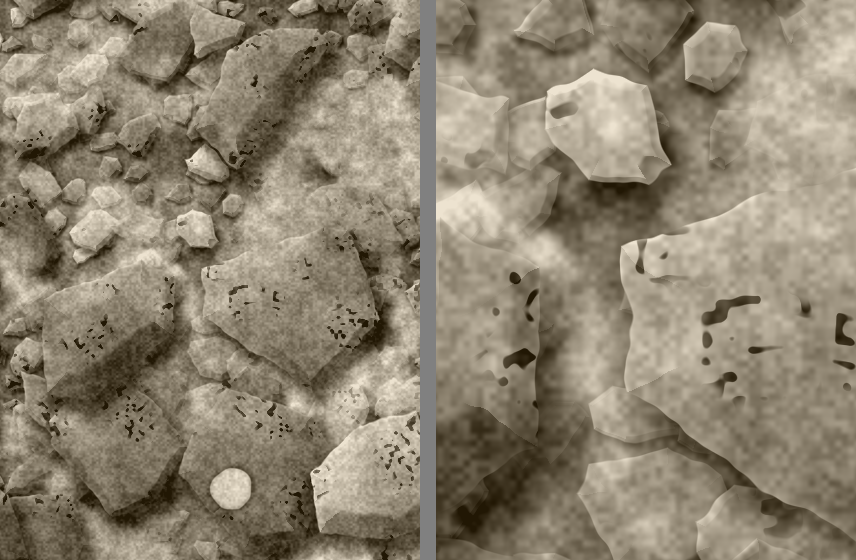
Left, the full canvas; right, a detail of the centre.
Write a Shadertoy shader that draws this texture.

```glsl
// Heap of broken, dusty ice slabs with powder snow and dark gaps, in warm sepia.

const float TAU = 6.28318;
const vec2 LIGHT = vec2(-0.5, 0.866);
const int SIDES = 7;

float hash(vec2 p) {
    return fract(sin(dot(p, vec2(127.1, 311.7))) * 43758.5453);
}

float noise(vec2 p) {
    vec2 i = floor(p), f = fract(p);
    f = f * f * (3.0 - 2.0 * f);
    return mix(mix(hash(i), hash(i + vec2(1, 0)), f.x),
               mix(hash(i + vec2(0, 1)), hash(i + vec2(1, 1)), f.x), f.y);
}

float fbm(vec2 p) {
    float sum = 0.0, amp = 0.52;
    for (int i = 0; i < 5; i++) {
        sum += amp * noise(p);
        p = mat2(1.6, 1.2, -1.2, 1.6) * p + 3.7;
        amp *= 0.5;
    }
    return sum;
}

mat2 rotation(float a) {
    float c = cos(a), s = sin(a);
    return mat2(c, s, -s, c);
}

// Irregular convex slab: signed distance in x, normal of the nearest side in yz.
vec3 slab(vec2 q, float radius, float squash, vec2 key) {
    vec3 nearest = vec3(-1e3, 0.0, 0.0);
    for (int k = 0; k < SIDES; k++) {
        vec2 sideKey = key + float(k) * 1.37;
        float a = (float(k) + 0.8 * hash(sideKey + 0.11)) * TAU / float(SIDES);
        vec2 n = vec2(cos(a), sin(a));
        float reach = radius * length(n * vec2(1.0, squash));
        float d = dot(q, n) - reach * mix(0.65, 1.0, hash(sideKey + 9.53));
        if (d > nearest.x) nearest = vec3(d, n);
    }
    return nearest;
}

// Brightness of a slab's surface: flat top, bevelled sides, frost, dirt and rim.
float slabTone(vec2 q, vec3 shape, vec2 light, float radius, vec2 key) {
    float depth = -shape.x;
    float facing = dot(shape.yz, light);
    float bevelWidth = radius * mix(0.06, 0.34, hash(key + shape.yz));
    float bevel = 1.0 - smoothstep(bevelWidth * 0.75, bevelWidth, depth);
    float tone = mix(0.43, 0.67, hash(key + 2.3));
    tone += 0.09 * dot(q, light) / radius;
    tone += bevel * (0.13 * facing - 0.05);
    tone += 0.42 * (fbm(q * 11.0 + key * 7.0) - 0.5);
    float dirt = smoothstep(0.68, 0.8, noise(q * 105.0 + key))
               * smoothstep(0.5, 0.72, noise(q * 13.0 + key));
    tone -= 0.38 * dirt;
    float glint = noise(q * 45.0 + key) * (0.6 + 0.4 * facing);
    return tone + 0.3 * glint * exp(-depth / 0.003);
}

// Lays one slab per jittered cell, each casting a soft shadow on those below.
float scatter(float tone, vec2 p, float cell, float density, float seed, float px) {
    vec2 home = floor(p / cell);
    for (int j = -1; j <= 1; j++)
    for (int i = -1; i <= 1; i++) {
        vec2 id = home + vec2(i, j);
        vec2 key = id + seed;
        if (hash(key + 0.5) > density) continue;
        vec2 jitter = vec2(hash(key + 3.1), hash(key + 5.7));
        vec2 center = (id + 0.25 + 0.5 * jitter) * cell;
        mat2 turn = rotation(mix(-1.0, 1.0, hash(key + 7.9)));
        vec2 q = turn * (p - center);
        vec2 light = turn * LIGHT;
        float radius = cell * mix(0.4, 0.6, hash(key + 4.3));
        float squash = mix(0.48, 0.85, hash(key + 6.1));

        float shade = slab(q + light * cell * 0.08, radius, squash, key).x;
        tone *= mix(1.0, 0.45, smoothstep(0.1 * cell, -0.05 * cell, shade));
        vec3 shape = slab(q, radius, squash, key);
        if (shape.x < px) {
            float face = slabTone(q, shape, light, radius, key);
            tone = mix(tone, face, smoothstep(px, -px, shape.x));
        }
    }
    return tone;
}

// Grainy drifts of powder snow.
float powder(float tone, vec2 p, float amount) {
    float drift = smoothstep(0.47, 0.64, fbm(p * 6.5 + 11.0));
    float clumps = 0.55 + 0.48 * fbm(p * 38.0);
    return mix(tone, clumps, drift * amount);
}

// One smooth, pale, rounded lump.
float pebble(float tone, vec2 q, float radius, float px) {
    float d = length(q) - radius * (0.9 + 0.2 * noise(normalize(q + 1e-5) * 1.8 + 5.0));
    tone *= mix(1.0, 0.6, smoothstep(0.018, -0.005, d));
    float face = 0.86 + 0.06 * dot(q, LIGHT) / radius - 0.12 * smoothstep(-0.012, 0.0, d);
    return mix(tone, face, smoothstep(px, -px, d));
}

void mainImage(out vec4 fragColor, in vec2 fragCoord) {
    float px = 1.0 / iResolution.x;
    vec2 p = fragCoord * px;
    vec2 chipped = p + 0.012 * (vec2(noise(p * 22.0), noise(p * 22.0 + 40.0)) - 0.5)
                     + 0.004 * (vec2(noise(p * 75.0), noise(p * 75.0 + 60.0)) - 0.5);

    // Rubble first, then snow, then larger slabs on top
    float tone = 0.2 + 0.45 * fbm(p * 18.0);
    tone = scatter(tone, chipped, 0.075, 0.75, 17.3, px);
    tone = scatter(tone, chipped, 0.14, 0.7, 41.7, px);
    tone = powder(tone, p, 0.85);
    tone = scatter(tone, chipped, 0.23, 0.62, 73.1, px);
    tone = powder(tone, p + 3.0, 0.5);
    tone = scatter(tone, chipped, 0.41, 0.62, 29.9, px);
    tone = pebble(tone, p - vec2(0.55, 0.168), 0.05, px);

    // Uneven light and fine mineral grain
    tone *= 0.86 + 0.3 * noise(p * 2.6 + 8.0);
    tone += 0.15 * (noise(p * 190.0) - 0.5) + 0.1 * (noise(p * 85.0) - 0.5);
    tone = clamp(tone, 0.13, 0.93);
    fragColor = vec4(tone - vec3(0.0, 0.04, 0.115), 1.0);
}
```
